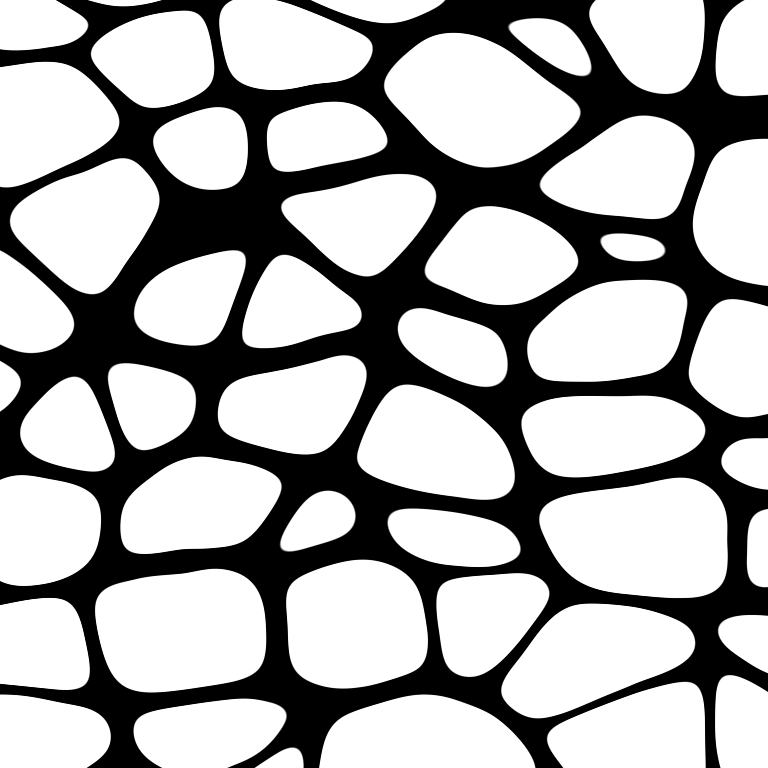
Reproduce this pattern procedurally as a Shadertoy shader.

```glsl
// White rounded stones packed in black mortar.
// A weighted Voronoi diagram gives stones of mixed size; a soft minimum of
// the distances to the cell walls rounds them, and noise varies the gaps.

const vec2 GRID = vec2(5.4, 7.5);   // cells per canvas: stones lie flat
const float ROUNDING = 0.015;       // softness of the corners

vec3 hash3(vec2 p) {
    vec3 q = fract(p.xyx * vec3(0.1031, 0.1030, 0.0973));
    q += dot(q, q.yxz + 33.33);
    return fract((q.xxy + q.yzz) * q.zyx);
}

// Two independent channels of smooth value noise in 0..1
vec2 noise2(vec2 p) {
    vec2 i = floor(p), f = fract(p);
    f = f * f * (3.0 - 2.0 * f);
    vec2 low = mix(hash3(i).xy, hash3(i + vec2(1, 0)).xy, f.x);
    vec2 high = mix(hash3(i + vec2(0, 1)).xy, hash3(i + vec2(1, 1)).xy, f.x);
    return mix(low, high, f.y);
}

// Stone seed: xy is the centre in grid units, z the size weight
vec3 seed(vec2 cell) {
    vec3 h = hash3(cell + 37.0);
    return vec3(cell + 0.1 + 0.8 * h.xy, 0.5 * h.z * h.z);
}

float power(vec2 p, vec3 s) {
    vec2 d = p - s.xy;
    return dot(d, d) - s.z;
}

// Signed distance in canvas units, positive inside a stone
float stones(vec2 uv) {
    // Slow warp tilts the stones, the quicker one makes outlines uneven
    vec2 warped = uv + 0.06 * noise2(uv * 2.5 + 11.0) + 0.012 * noise2(uv * 11.0 + 50.0);
    vec2 p = warped * GRID;
    vec2 base = floor(p);

    // Find the owning cell
    vec2 owner = base;
    float best = 1e3;
    for (int y = -2; y <= 2; y++)
    for (int x = -2; x <= 2; x++) {
        vec2 cell = base + vec2(x, y);
        float d = power(p, seed(cell));
        if (d < best) { best = d; owner = cell; }
    }

    // Soft minimum over the walls towards all neighbours
    vec3 own = seed(owner);
    float sum = 0.0;
    for (int y = -2; y <= 2; y++)
    for (int x = -2; x <= 2; x++) {
        vec2 cell = base + vec2(x, y);
        if (cell == owner) continue;
        vec3 other = seed(cell);
        float wall = (power(p, other) - best) / (2.0 * length((other.xy - own.xy) * GRID));
        sum += exp(-wall / ROUNDING);
    }
    float inside = -ROUNDING * log(sum + 1e-9);

    // Half gap: thin minimum, wider by region, by stone and along the outline
    float region = noise2(uv * 5.0 + 23.0).x;
    float bump = noise2(uv * 17.0 + owner * 7.0 + 90.0).x;
    float shrink = hash3(owner + 71.0).y;
    float gap = 0.0028 + 0.008 * region * region + 0.005 * bump * bump
              + 0.006 * shrink * shrink * shrink;
    return inside - gap;
}

void mainImage(out vec4 fragColor, in vec2 fragCoord) {
    vec2 uv = fragCoord / iResolution.y;
    float edge = 0.6 / iResolution.y;
    vec3 mortar = vec3(0.0), stone = vec3(1.0);
    fragColor = vec4(mix(mortar, stone, smoothstep(-edge, edge, stones(uv))), 1.0);
}
```
